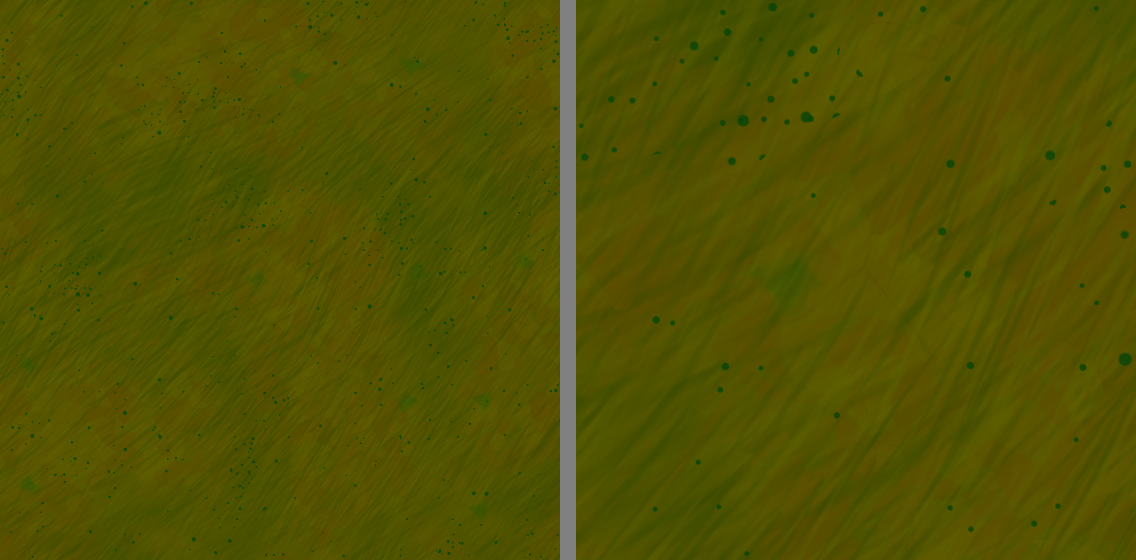
Left: the whole. Right: its middle third, enlarged.
Give the GLSL for this texture, as a three.js fragment shader.

```glsl
// Dark olive meadow paint: faceted cellular patches under slanted brush strokes,
// with sparse green dabs and clustered specks. Strokes are tapered curves scattered
// on stretched, rotated grids; layered sines decide where each tone gathers.

varying vec2 vUv;

vec2 hash2(vec2 cell) {
  vec3 h = fract(cell.xyx * vec3(0.1031, 0.1030, 0.0973));
  h += dot(h, h.yzx + 33.33);
  return fract((h.xx + h.yz) * h.zy);
}

// Layered, rotated and folded sines, roughly -1 to 1.
float field(vec2 p) {
  float sum = 0.0;
  float weight = 0.55;
  for (int i = 0; i < 5; i++) {
    p = mat2(0.8, 0.6, -0.6, 0.8) * p * 1.55 + 1.7;
    p += 0.7 * sin(p.yx * 0.8 + 2.3);
    sum += weight * sin(p.x) * cos(p.y);
    weight *= 0.66;
  }
  return sum;
}

// Cellular patches: random pair of the nearest cell, then distance to its border.
vec3 facets(vec2 p) {
  vec2 base = floor(p);
  vec2 id = vec2(0.0);
  float nearest = 9.0;
  float second = 9.0;
  for (int y = -1; y <= 1; y++) {
    for (int x = -1; x <= 1; x++) {
      vec2 cell = base + vec2(float(x), float(y));
      float d = length(cell + hash2(cell) - p);
      if (d < nearest) {
        second = nearest;
        nearest = d;
        id = hash2(cell + 57.0);
      } else {
        second = min(second, d);
      }
    }
  }
  return vec3(id, second - nearest);
}

// One layer of thin tapered strokes laid over the colour beneath.
vec3 strokes(vec3 color, vec2 p, float angle, vec2 density, float seed, float shade, float opacity) {
  vec2 along = vec2(cos(angle), sin(angle));
  vec2 q = vec2(dot(p, along), dot(p, vec2(-along.y, along.x))) * density;
  vec2 base = floor(q);
  for (int y = -1; y <= 1; y++) {
    for (int x = -1; x <= 1; x++) {
      vec2 cell = base + vec2(float(x), float(y));
      vec2 pick = hash2(cell + seed);
      vec2 shape = hash2(cell + seed + 91.0);
      vec2 d = q - cell - pick;
      float reach = d.x / (0.55 + 0.4 * shape.x);
      float taper = max(0.0, 1.0 - reach * reach);
      float bend = (shape.y - 0.5) * reach * reach;
      float width = (0.12 + 0.24 * shape.y) * taper;
      float cover = (1.0 - smoothstep(width * 0.4, width + 0.12, abs(d.y - bend))) * sqrt(taper);
      float tone = fract(pick.x * 7.3 + shape.x * 5.1);
      vec3 ink = vec3(0.37, 0.375, 0.0);
      if (tone < 0.70) ink = vec3(0.365, 0.305, 0.0);
      if (tone < 0.46 + 0.4 * shade) ink = vec3(0.215, 0.285, 0.0);
      color = mix(color, ink, cover * opacity * (0.4 + 0.6 * shape.x));
    }
  }
  return color;
}

void main() {
  vec2 p = vUv;
  vec2 bent = p + 0.014 * sin(p.yx * vec2(9.0, 7.0) + vec2(1.0, 4.0));
  float shade = field(p * 5.0 + 3.0);
  float warmth = field(p * 6.0 + 19.0);

  // Ground: olive drifting toward green shade and brown warmth.
  vec3 color = vec3(0.328, 0.332, 0.0);
  color = mix(color, vec3(0.25, 0.305, 0.0), 0.65 * smoothstep(0.0, 0.75, shade));
  color = mix(color, vec3(0.35, 0.305, 0.0), 0.6 * smoothstep(0.0, 0.6, warmth));

  // Angular rust and pale olive patches in two sizes.
  for (int i = 0; i < 2; i++) {
    float size = 17.0 + 19.0 * float(i);
    vec2 wobble = 0.008 * sin(p.yx * 61.0 + 2.0 * sin(p * 37.0));
    vec3 patchInfo = facets((p + wobble) * size + 11.0 * float(i));
    vec3 tint = patchInfo.x < 0.5 ? vec3(0.375, 0.29, 0.0) : vec3(0.385, 0.375, 0.0);
    float open = smoothstep(0.3, -0.3, shade) * step(0.45, patchInfo.y);
    color = mix(color, tint, 0.42 * open * smoothstep(0.0, 0.08, patchInfo.z));
  }

  // Soft green dabs, one in some of the coarse cells.
  vec2 dabCell = floor(p * 5.0);
  vec2 dabPick = hash2(dabCell + 8.0);
  vec2 dab = fract(p * 5.0) - 0.25 - 0.5 * dabPick;
  dab += 0.02 * sin(dab.yx * 40.0 + dabPick * 6.0);
  float dabEdge = abs(dab.x) * 0.8 + abs(dab.y);
  float dabOn = step(0.6, hash2(dabCell + 40.0).x);
  color = mix(color, vec3(0.16, 0.34, 0.015), 0.6 * dabOn * smoothstep(0.11, 0.05, dabEdge));

  // Stroke layers fan around the diagonal, each strongest in its own region.
  for (int i = 0; i < 6; i++) {
    float n = float(i);
    float region = smoothstep(-0.4, 0.4, field(p * 4.0 + n * 7.0));
    vec2 density = vec2(9.0 + n, 70.0 + 11.0 * n);
    color = strokes(color, bent, 0.45 + 0.13 * n, density, n * 131.0, shade, 0.1 + 0.32 * region);
  }

  // Dark green specks gathered in clusters.
  for (int i = 0; i < 2; i++) {
    vec2 grid = p * (48.0 + 27.0 * float(i)) + 5.0 * float(i);
    vec2 cell = floor(grid);
    vec2 pick = hash2(cell + 300.0);
    float chance = 0.03 + 0.4 * smoothstep(0.15, 0.7, field(p * 9.0 + 31.0));
    float radius = 0.06 + 0.11 * pick.y * pick.x;
    float d = length(fract(grid) - 0.22 - 0.56 * pick);
    float speck = 1.0 - smoothstep(radius, radius + 0.08, d);
    color = mix(color, vec3(0.04, 0.27, 0.03), 0.85 * speck * step(hash2(cell + 700.0).x, chance));
  }

  gl_FragColor = vec4(color, 1.0);
}
```
